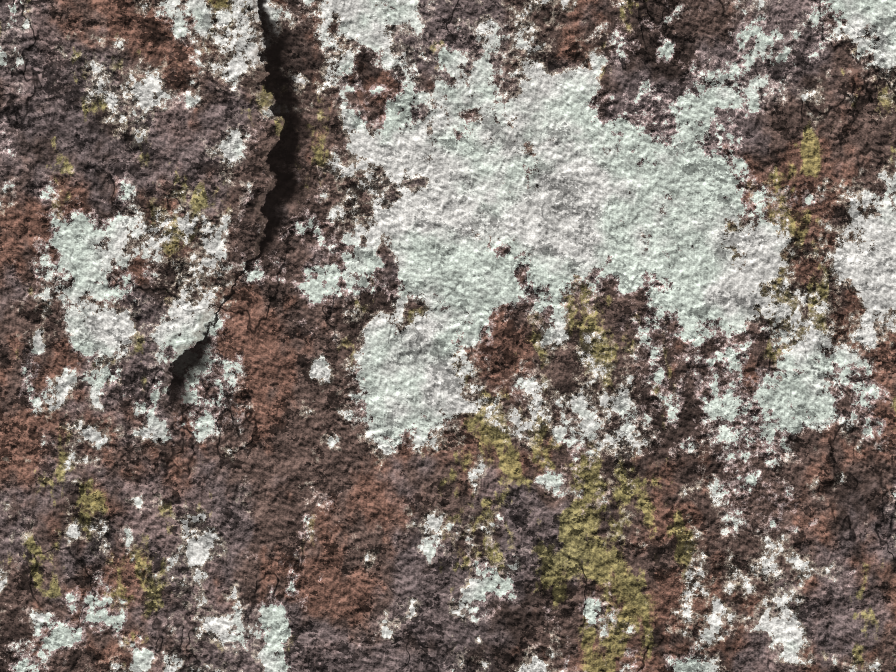
This texture is drawn by a WebGL 1 fragment shader. Its source:

```glsl
precision highp float;
// Weathered brown bark with pale lichen crusts, moss stains and a lifted flake.
uniform vec2 u_resolution;

float hash(vec2 cell) {
  vec3 q = fract(cell.xyx * 0.1031);
  q += dot(q, q.yzx + 33.33);
  return fract((q.x + q.y) * q.z);
}

float noise(vec2 p) {
  vec2 cell = floor(p);
  vec2 f = fract(p);
  f = f * f * (3.0 - 2.0 * f);
  float low = mix(hash(cell), hash(cell + vec2(1.0, 0.0)), f.x);
  float high = mix(hash(cell + vec2(0.0, 1.0)), hash(cell + 1.0), f.x);
  return mix(low, high, f.y);
}

// Layered noise in 0..1; a higher gain gives a rougher result.
float fbm(vec2 p, float gain) {
  float sum = 0.0;
  float total = 0.0;
  float weight = 1.0;
  for (int i = 0; i < 5; i++) {
    sum += weight * noise(p);
    total += weight;
    weight *= gain;
    p = mat2(1.6, 1.2, -1.2, 1.6) * p + 17.3;
  }
  return sum / total;
}

float above(float value, float level, float softness) {
  return smoothstep(level - softness, level + softness, value);
}

float blob(vec2 p, vec2 center, vec2 radius) {
  vec2 d = (p - center) / radius;
  return exp(-dot(d, d));
}

float height(vec2 p) {
  return fbm(p * vec2(26.0, 32.0) + 40.0, 0.85);
}

// Brightness of the surface lit from above left.
float relief(vec2 p) {
  return height(p) - height(p + vec2(-0.002, 0.0045));
}

// Thin dark lines along the middle level of a noise field.
float cracks(vec2 p, float width) {
  float line = 1.0 - smoothstep(0.0, width, abs(fbm(p, 0.55) - 0.5));
  return line * above(noise(p * 0.7 + 9.0), 0.55, 0.15);
}

// Signed distance to the right of the ragged flake edge.
float flakeDistance(vec2 p) {
  float edge = 0.40 - 0.15 * (1.0 - smoothstep(0.40, 0.72, p.y));
  edge += 0.09 * (fbm(vec2(p.y * 9.0, 3.0), 0.6) - 0.5);
  edge += 0.05 * (fbm(p * 30.0, 0.6) - 0.5);
  return p.x - edge;
}

vec3 barkColor(vec2 p) {
  vec3 umber = vec3(0.245, 0.205, 0.190);
  vec3 brown = vec3(0.375, 0.310, 0.285);
  vec3 rust = vec3(0.480, 0.355, 0.305);
  vec3 mauve = vec3(0.440, 0.395, 0.395);
  vec3 color = mix(umber, brown, above(fbm(p * vec2(7.0, 5.0), 0.7), 0.47, 0.12));
  color = mix(color, rust, 0.75 * above(fbm(p * vec2(8.0, 6.0) + 21.0, 0.75), 0.57, 0.07));
  return mix(color, mauve, 0.7 * above(fbm(p * vec2(6.0, 5.0) + 55.0, 0.65), 0.58, 0.06));
}

void main() {
  vec2 p = gl_FragCoord.xy / u_resolution.y;
  float grain = fbm(p * 48.0, 0.85) - 0.5;
  float light = relief(p);
  vec3 color = barkColor(p);

  // Olive and yellow-green stains, drawn out downwards.
  float moss = fbm(p * vec2(11.0, 6.0) + 73.0, 0.7) + 0.2 * grain;
  moss += 0.10 * blob(p, vec2(0.83, 0.32), vec2(0.05, 0.12));
  color = mix(color, vec3(0.53, 0.50, 0.32), 0.75 * above(moss, 0.62, 0.04));

  // Pale crust gathers in two large patches and towards the upper right.
  float growth = fbm(p * vec2(6.5, 5.0) + 12.0, 0.68) + 0.35 * grain;
  growth += 0.06 * (p.x - 0.67) + 0.09 * (p.y - 0.5);
  growth += 0.17 * blob(p, vec2(0.89, 0.67), vec2(0.14, 0.15));
  growth += 0.17 * blob(p, vec2(0.63, 0.42), vec2(0.14, 0.10));
  growth -= 0.10 * blob(p, vec2(0.60, 0.06), vec2(0.35, 0.18));
  float spots = fbm(p * vec2(17.0, 14.0) + 31.0, 0.65) + 0.3 * grain;
  float film = above(max(growth, spots - 0.06), 0.545, 0.035);
  float lichen = max(above(growth, 0.595, 0.025), above(spots, 0.665, 0.02));

  float tint = above(fbm(p * 7.0 + 88.0, 0.6), 0.5, 0.10);
  vec3 filmColor = mix(vec3(0.56, 0.52, 0.47), vec3(0.61, 0.54, 0.53), tint);
  vec3 lichenColor = mix(vec3(0.78, 0.77, 0.75), vec3(0.74, 0.77, 0.73), tint);
  color = mix(color, filmColor, 0.8 * film);
  color = mix(color, lichenColor, lichen);

  // Crumbly relief, softer on the crust, with fine cracks.
  float roughness = mix(1.0, 0.6, lichen);
  color *= clamp(1.0 + roughness * (2.6 * light + 1.1 * grain), 0.35, 1.55);
  color *= 1.0 - 0.55 * (1.0 - 0.6 * lichen) * cracks(p * vec2(11.0, 8.0), 0.022);
  color *= 1.0 - 0.45 * above(0.5 - height(p + 5.0), 0.11, 0.04) * roughness;

  // Lifted flake: worn rim on the left, deep shadow on the right.
  float d = flakeDistance(p);
  float reach = smoothstep(0.36, 0.44, p.y);
  float width = 0.006 + 0.045 * above(noise(vec2(p.y * 11.0, 6.0)), 0.55, 0.25);
  float shadow = smoothstep(-0.002, 0.003, d) * (1.0 - smoothstep(width * 0.4, width, d));
  float rim = smoothstep(-0.018, -0.004, d) * (1.0 - smoothstep(-0.004, 0.001, d));
  color = mix(color, vec3(0.42, 0.36, 0.32), 0.35 * rim * reach);
  color = mix(color, vec3(0.075, 0.060, 0.055), 0.9 * shadow * reach);

  gl_FragColor = vec4(clamp(color, 0.0, 1.0), 1.0);
}
```
